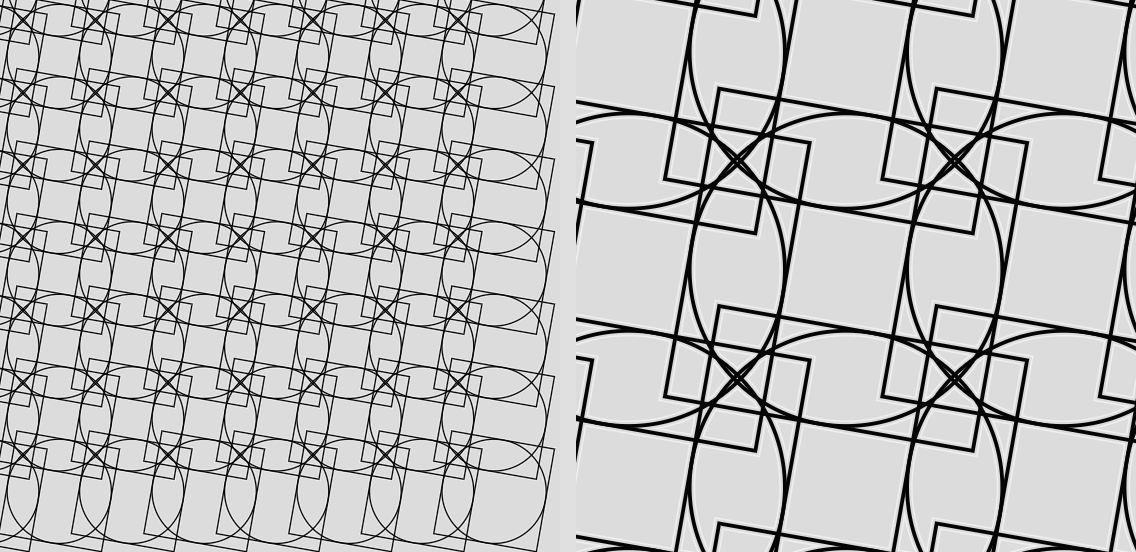
Left: the whole. Right: its middle third, enlarged.
A Shadertoy shader for this pattern:

```glsl
#define PERIOD 0.1313
#define RADIUS 0.0944
#define TILT radians(10.0)
#define LINE_WIDTH 0.0023
#define LAST_CELL vec2(0.8951, 0.1099)
#define HALO_OFFSET 0.0029
#define HALO_WIDTH 0.0009
#define PAPER vec3(0.862)
#define HALO vec3(0.94)
#define INK vec3(0.02)

float circleOutline(vec2 p, float radius) {
    return abs(length(p) - radius);
}

// Mitred corners keep the square sharp.
float squareOutline(vec2 p, float halfSide) {
    vec2 q = abs(p) - halfSide;
    return abs(max(q.x, q.y));
}

vec2 rotate(vec2 p, float angle) {
    float c = cos(angle), s = sin(angle);
    return vec2(c * p.x - s * p.y, s * p.x + c * p.y);
}

float lineCoverage(float dist, float pixel) {
    return clamp(0.5 + (0.5 * LINE_WIDTH - dist) / pixel, 0.0, 1.0);
}

void mainImage(out vec4 fragColor, in vec2 fragCoord) {
    float pixel = 1.0 / iResolution.y;
    vec2 p = fragCoord * pixel - LAST_CELL;
    vec2 nearestCell = floor(p / PERIOD + 0.5);

    float bare = 1.0;
    float nearest = 1.0;

    // Shapes overlap their neighbours, so gather a 3 by 3 block.
    for (int j = -1; j <= 1; j++) {
        for (int i = -1; i <= 1; i++) {
            vec2 cell = nearestCell + vec2(i, j);

            // The grid ends at its right column and bottom row.
            if (cell.x > 0.5 || cell.y < -0.5) continue;

            vec2 local = p - cell * PERIOD;
            float circle = circleOutline(local, RADIUS);
            float square = squareOutline(rotate(local, TILT), RADIUS);
            bare *= 1.0 - lineCoverage(circle, pixel);
            bare *= 1.0 - lineCoverage(square, pixel);
            nearest = min(nearest, min(circle, square));
        }
    }

    // Faint light rim beside each line.
    float rim = 1.0 - smoothstep(0.0, HALO_WIDTH, abs(nearest - HALO_OFFSET));
    vec3 ground = mix(PAPER, HALO, rim);
    fragColor = vec4(mix(INK, ground, bare), 1.0);
}
```
